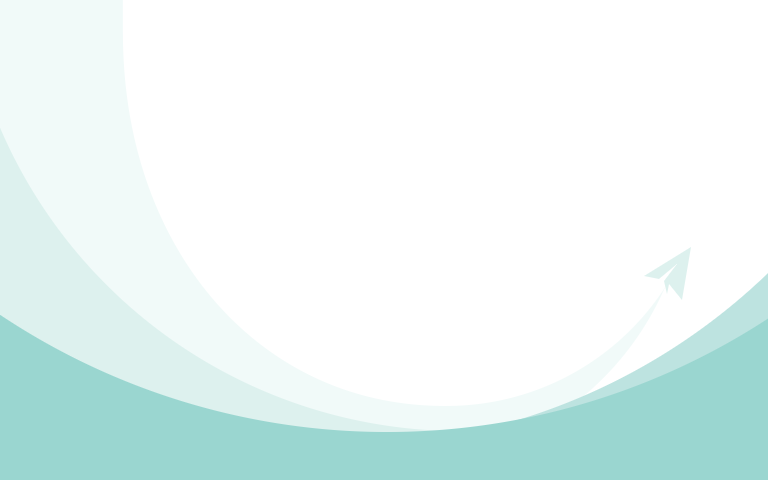
Give the GLSL for this background, as a WebGL 1 fragment shader.

```glsl
precision highp float;
uniform vec2 u_resolution;

#define PAPER vec3(1.0)
#define PALE vec3(0.945, 0.980, 0.976)
#define MINT vec3(0.867, 0.945, 0.933)
#define AQUA vec3(0.741, 0.890, 0.878)
#define TEAL vec3(0.604, 0.839, 0.816)
#define ASPECT 1.6
#define BOWL_POWER 2.1

// Signed distance to a circle, negative inside.
float circle(vec2 p, vec2 center, float radius) {
  return length(p - center) - radius;
}

// Approximate distance to a rounded bowl whose sides rise straight up.
float bowl(vec2 p, vec2 center, vec2 radii) {
  vec2 d = p - center;
  vec2 q = max(vec2(abs(d.x), -d.y) / radii, 0.0001);
  vec2 powers = pow(q, vec2(BOWL_POWER));
  vec2 slope = BOWL_POWER * powers / (q * radii);
  return (powers.x + powers.y - 1.0) / max(length(slope), 0.001);
}

// Adds one polygon edge: x holds squared distance, y the winding sign.
vec2 addEdge(vec2 field, vec2 p, vec2 a, vec2 b) {
  vec2 e = b - a;
  vec2 w = p - a;
  vec2 nearest = w - e * clamp(dot(w, e) / dot(e, e), 0.0, 1.0);
  bool above = p.y >= a.y;
  bool below = p.y < b.y;
  bool leftSide = e.x * w.y > e.y * w.x;
  if ((above && below && leftSide) || (!above && !below && !leftSide)) {
    field.y = -field.y;
  }
  return vec2(min(field.x, dot(nearest, nearest)), field.y);
}

// Signed distance to the folded paper plane, negative inside.
float paperPlane(vec2 p) {
  vec2 nose = vec2(1.4396, 0.4854);
  vec2 leftTip = vec2(1.3417, 0.4250);
  vec2 leftFold = vec2(1.3729, 0.4188);
  vec2 slit = vec2(1.4104, 0.4500);
  vec2 keel = vec2(1.3833, 0.4146);
  vec2 tail = vec2(1.3896, 0.3875);
  vec2 rightFold = vec2(1.3938, 0.4083);
  vec2 rightTip = vec2(1.4208, 0.3750);
  vec2 field = vec2(10.0, 1.0);
  field = addEdge(field, p, nose, leftTip);
  field = addEdge(field, p, leftTip, leftFold);
  field = addEdge(field, p, leftFold, slit);
  field = addEdge(field, p, slit, keel);
  field = addEdge(field, p, keel, tail);
  field = addEdge(field, p, tail, rightFold);
  field = addEdge(field, p, rightFold, rightTip);
  field = addEdge(field, p, rightTip, nose);
  return field.y * sqrt(field.x);
}

// Distance to the sweeping trail, positive inside.
float trail(vec2 p) {
  float joinX = 0.931;
  if (p.x < joinX) {
    return bowl(p, vec2(joinX, 0.9375), vec2(0.675, 0.7833));
  }
  float inner = circle(p, vec2(joinX, 0.696), 0.5417);
  float outer = circle(p, vec2(0.819, 0.648), 0.6177);
  return min(inner, -outer);
}

// Antialiased coverage for a distance that is positive inside.
float cover(float distanceInside) {
  return clamp(distanceInside * u_resolution.y + 0.5, 0.0, 1.0);
}

void main() {
  vec2 p = gl_FragCoord.xy / u_resolution * vec2(ASPECT, 1.0);

  // Trail and plane
  vec3 color = mix(PAPER, PALE, cover(trail(p)));
  color = mix(color, MINT, cover(-paperPlane(p)));

  // Hills, back to front
  float leftHill = circle(p, vec2(0.958, 1.144), 1.042);
  float rightHill = circle(p, vec2(0.704, 1.360), 1.2906);
  float frontHill = circle(p, vec2(0.806, 1.552), 1.452);
  // The upper arcs of the circles lie outside the hills.
  float lower = step(p.y, 0.9);
  color = mix(color, MINT, cover(leftHill) * lower * step(p.x, 0.958));
  color = mix(color, AQUA, cover(rightHill) * lower * step(0.958, p.x));
  color = mix(color, TEAL, cover(frontHill) * lower);

  gl_FragColor = vec4(color, 1.0);
}
```
